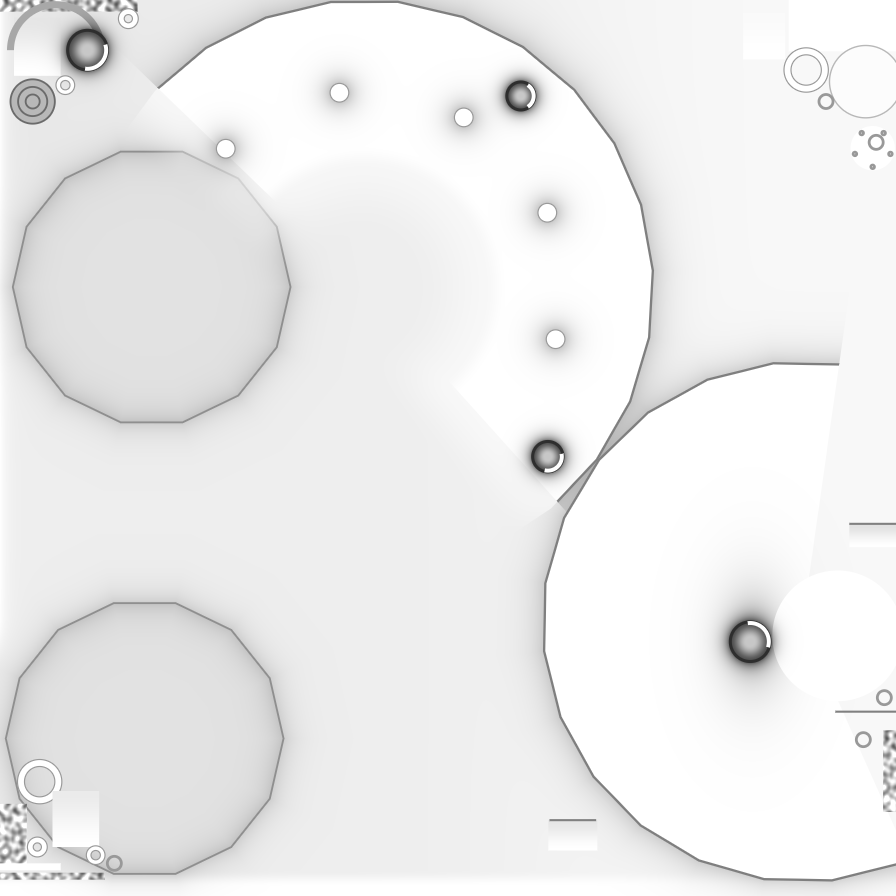
This texture map is drawn by a Shadertoy shader. Its source:

```glsl
const float GRID = 768.0; // layout units across the canvas
const float TAU = 6.2831853;
const float WHITE = 1.0;
const float INK = 0.5;

float cover(float d) { return clamp(0.5 - d * iResolution.y / GRID, 0.0, 1.0); }
void paint(inout float s, float d, float tone) { s = mix(s, tone, cover(d)); }
void stroke(inout float s, float d, float w, float tone) { paint(s, abs(d) - w, tone); }
void occlude(inout float s, float d, float strength, float reach) {
    s *= 1.0 - strength * exp(-abs(d) / reach);
}
vec2 polar(float radius, float angle) { return radius * vec2(cos(angle), sin(angle)); }

float box(vec2 q, vec2 halfSize) {
    vec2 d = abs(q) - halfSize;
    return length(max(d, 0.0)) + min(max(d.x, d.y), 0.0);
}
float polygon(vec2 q, float radius, float sides, float turn) {
    float sector = TAU / sides;
    float a = mod(atan(q.y, q.x) - turn, sector) - 0.5 * sector;
    return length(q) * cos(a) - radius * cos(0.5 * sector);
}
// Negative inside a wedge around the direction mid
float wedge(vec2 q, float mid, float halfAngle) {
    vec2 d = polar(1.0, mid);
    float a = abs(atan(d.x * q.y - d.y * q.x, dot(d, q)));
    return length(q) * sin(clamp(a - halfAngle, -1.57, 1.57));
}

vec2 gradient(vec2 c) { return polar(1.0, TAU * fract(sin(dot(c, vec2(127, 311))) * 43758.5)); }
float noise(vec2 q) {
    vec2 c = floor(q), f = fract(q), u = f * f * (3.0 - 2.0 * f), e = vec2(1, 0);
    float low = mix(dot(gradient(c), f), dot(gradient(c + e), f - e), u.x);
    float high = mix(dot(gradient(c + e.yx), f - e.yx), dot(gradient(c + 1.0), f - 1.0), u.x);
    return mix(low, high, u.y);
}
void clutter(inout float s, vec2 q, vec2 halfSize) {
    paint(s, box(q, halfSize), clamp(0.78 - 0.9 * noise(q * 0.18), 0.2, 1.0));
}

void disc(inout float s, vec2 q) {
    float d = polygon(q, 119.0, 14.0, 0.0);
    paint(s, d, 0.885);
    occlude(s, d, 0.14, 11.0);
    stroke(s, d, 0.8, 0.56);
}
void hole(inout float s, vec2 q) {
    float d = length(q) - 8.0;
    occlude(s, max(d, 0.0), 0.22, 9.0);
    paint(s, d, WHITE);
    stroke(s, d, 0.5, 0.6);
}
void washer(inout float s, vec2 q, float radius, float width) {
    float d = abs(length(q) - radius) - width;
    paint(s, d, WHITE);
    stroke(s, d, 0.5, 0.6);
}
void knob(inout float s, vec2 q, float radius, float glint) {
    float d = length(q) - radius;
    occlude(s, max(d, 0.0), 0.65, 5.0);
    paint(s, d, mix(0.78, 0.3, smoothstep(0.2, 1.0, length(q) / radius)));
    stroke(s, d, 1.3, 0.18);
    paint(s, max(abs(d + 1.0) - 1.7, wedge(q, glint, 1.0)), WHITE);
}
void panel(inout float s, vec2 q, vec2 halfSize, float topTone) {
    paint(s, box(q, halfSize), mix(WHITE, topTone, smoothstep(-halfSize.y, halfSize.y, q.y)));
}
void ledge(inout float s, vec2 q, float halfWidth) { paint(s, box(q, vec2(halfWidth, 0.9)), INK); }
void ring(inout float s, vec2 q, float radius) { stroke(s, length(q) - radius, 1.2, 0.6); }

void mainImage(out vec4 fragColor, in vec2 fragCoord) {
    vec2 p = fragCoord / iResolution.xy * GRID;
    // Soft ground with bright margins
    float s = mix(0.932, 0.972, smoothstep(300.0, 680.0, p.x));
    s -= 0.03 * smoothstep(200.0, 0.0, p.x) * smoothstep(450.0, GRID, p.y);
    s = mix(s, WHITE, exp(-p.x / 6.0) * smoothstep(190.0, 240.0, p.y));
    s = mix(s, WHITE, smoothstep(22.0, 8.0, p.y));
    disc(s, p - vec2(130, 522));
    disc(s, p - vec2(124, 135));
    // Wide curved band and open dial
    vec2 b = p - vec2(313, 521), o = p - vec2(688, 235);
    float bandRim = polygon(b, 247.0, 27.0, 0.061), bandCut = wedge(b, 0.768, 1.606);
    float dialRim = polygon(o, 223.0, 24.0, 0.113), dialCut = -wedge(o, 0.14, 1.29);
    occlude(s, bandRim, 0.17 * cover(bandCut) * cover(-bandRim), 13.0);
    occlude(s, dialRim, 0.17 * cover(dialCut) * cover(-dialRim), 13.0);
    float bandGlow = smoothstep(45.0, 115.0, length(b)) * smoothstep(50.0, 0.0, bandCut);
    s = mix(s, 0.985, 0.7 * bandGlow * cover(bandRim));
    s = mix(s, WHITE, cover(max(bandRim, bandCut)) * smoothstep(104.0, 122.0, length(b)));
    paint(s, max(dialRim, dialCut), WHITE);
    paint(s, max(abs(bandRim) - 1.0, bandCut), INK);
    paint(s, max(abs(dialRim) - 1.0, dialCut), INK);
    // Holes and knobs along the band
    for (int i = 0; i < 5; i++) hole(s, b - polar(169.0, radians(135.0 - 37.5 * float(i))));
    knob(s, b - polar(212.0, 0.89), 12.0, 0.0);
    knob(s, b - polar(213.0, -0.745), 13.0, -0.8);
    // Dial hub with its shaded knob
    occlude(s, length((p - vec2(645, 220)) * vec2(1, 0.6)), 0.5, 16.0);
    paint(s, length(p - vec2(718, 223)) - 56.0, WHITE);
    knob(s, p - vec2(643, 218), 17.0, 0.7);
    panel(s, p - vec2(748, 309), vec2(20, 10), 0.88);
    ledge(s, p - vec2(748, 319), 20.0);
    ledge(s, p - vec2(742, 158), 26.0);
    // Upper left fittings
    clutter(s, p - vec2(58, 763), vec2(60, 5));
    panel(s, p - vec2(32, 728), vec2(20, 25), 0.9);
    vec2 cable = p - vec2(48, 725), dial = p - vec2(28, 681);
    paint(s, max(abs(length(cable) - 39.0) - 3.0, -cable.y), 0.66);
    knob(s, p - vec2(75, 725), 17.0, -0.7);
    paint(s, length(dial) - 19.0, 0.72);
    for (int i = 0; i < 3; i++) stroke(s, length(dial) - 6.0 - 6.5 * float(i), 0.8, 0.42);
    washer(s, p - vec2(56, 695), 6.0, 2.0);
    washer(s, p - vec2(110, 752), 6.0, 2.5);
    // Upper right fittings
    panel(s, p - vec2(655, 737), vec2(18, 20), 0.98);
    paint(s, box(p - vec2(722, 746), vec2(46, 22)), WHITE);
    vec2 plate = p - vec2(742, 698), flower = p - vec2(748, 641);
    paint(s, length(plate) - 31.0, 0.99);
    stroke(s, length(plate) - 31.0, 0.6, 0.72);
    washer(s, p - vec2(691, 708), 16.0, 3.0);
    ring(s, p - vec2(708, 681), 6.0);
    paint(s, length(flower) - 19.0, WHITE);
    for (int i = 0; i < 5; i++) ring(s, flower - polar(16.0, TAU * (float(i) / 5.0 - 0.25)), 1.5);
    ring(s, flower - vec2(3, 5), 6.0);
    // Lower left fittings
    clutter(s, p - vec2(10, 52), vec2(13, 27));
    clutter(s, p - vec2(44, 17), vec2(46, 3));
    paint(s, box(p - vec2(26, 25), vec2(26, 3)), WHITE);
    washer(s, p - vec2(34, 98), 16.0, 3.0);
    panel(s, p - vec2(65, 66), vec2(20, 24), 0.92);
    washer(s, p - vec2(32, 42), 6.0, 2.5);
    washer(s, p - vec2(82, 35), 6.0, 2.0);
    ring(s, p - vec2(98, 28), 6.0);
    // Lower right fittings
    panel(s, p - vec2(491, 52), vec2(21, 13), 0.9);
    ledge(s, p - vec2(491, 65), 20.0);
    clutter(s, p - vec2(763, 107), vec2(6, 35));
    for (int i = 0; i < 2; i++) ring(s, p - vec2(758, 170) + float(i) * vec2(18, 36), 6.0);
    fragColor = vec4(vec3(s), 1);
}
```
